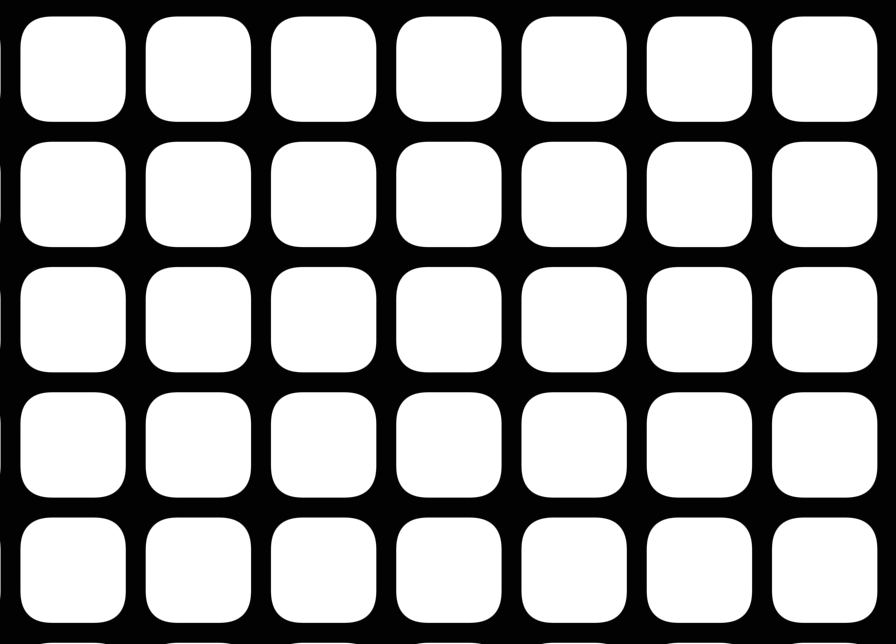
A Shadertoy shader for this pattern:

```glsl
// Regular grid of white soft-cornered squares on a black ground.

const vec3 GROUND = vec3(0.008);
const vec3 TILE = vec3(1.0);

// Lengths are fractions of the canvas height.
const float PITCH = 0.1945;
const float HALF_SIDE = 0.0818;
const float CORNER = 0.65 * HALF_SIDE;
const float CORNER_POWER = 2.6;
const vec2 GRID_CENTER = vec2(0.0014, 0.0036);

// Length in the p-norm; powers above 2 give squarer corners.
float powerLength(vec2 v, float power) {
    vec2 q = pow(max(v, 1e-6), vec2(power));
    return pow(q.x + q.y, 1.0 / power);
}

// Approximate signed distance to a square with superelliptic corners.
float softSquare(vec2 p, float halfSide, float corner, float power) {
    vec2 q = abs(p) - (halfSide - corner);
    float inside = min(max(q.x, q.y), 0.0);
    return inside + powerLength(max(q, 0.0), power) - corner;
}

// Position relative to the center of the nearest cell.
vec2 repeatCell(vec2 p, float pitch) {
    return (fract(p / pitch + 0.5) - 0.5) * pitch;
}

void mainImage(out vec4 fragColor, in vec2 fragCoord) {
    vec2 p = (fragCoord - 0.5 * iResolution.xy) / iResolution.y;
    vec2 cell = repeatCell(p - GRID_CENTER, PITCH);

    // Tile coverage with a smoothed edge
    float edge = 0.8 / iResolution.y;
    float d = softSquare(cell, HALF_SIDE, CORNER, CORNER_POWER);
    float coverage = 1.0 - smoothstep(-edge, edge, d);

    fragColor = vec4(mix(GROUND, TILE, coverage), 1.0);
}
```
